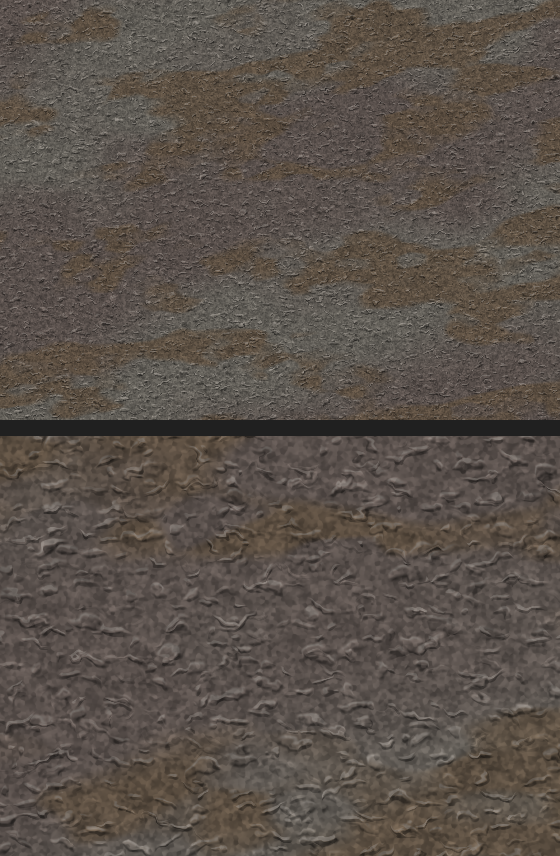
Top, the full canvas; bottom, a detail of the centre.
Give the GLSL for this texture, as a Shadertoy shader.

```glsl
const float TAU = 6.2831853;
const vec3 GREY_STONE = vec3(0.388, 0.375, 0.350);
const vec3 MAUVE_STONE = vec3(0.352, 0.316, 0.300);
const vec3 RUST = vec3(0.365, 0.308, 0.248);
const vec2 TO_LIGHT = vec2(-0.0008, 0.0024);

vec2 hash2(vec2 p) {
    vec3 q = fract(p.xyx * vec3(0.1031, 0.1030, 0.0973));
    q += dot(q, q.yzx + 33.33);
    return fract((q.xx + q.yz) * q.zy);
}

mat2 rotation(float angle) {
    float c = cos(angle), s = sin(angle);
    return mat2(c, s, -s, c);
}

// Cellular noise whose cell tones melt into each other, 0 to 1
float softCells(vec2 p) {
    vec2 cell = floor(p);
    float total = 0.0, weights = 0.0;
    for (int y = -1; y <= 1; y++)
    for (int x = -1; x <= 1; x++) {
        vec2 id = cell + vec2(x, y);
        vec2 d = p - id - hash2(id);
        float w = exp(-6.0 * dot(d, d));
        total += w * hash2(id + 57.3).x;
        weights += w;
    }
    return total / weights;
}

// One layer of tilted chips: x = height, y = tone shift
vec2 chipLayer(vec2 p, float scale, float thickness, float seed) {
    vec2 stretch = vec2(1.0, 1.8);
    vec2 grid = p * scale * stretch + seed;
    vec2 cell = floor(grid);
    vec2 result = vec2(0.0);
    for (int y = -1; y <= 1; y++)
    for (int x = -1; x <= 1; x++) {
        vec2 id = cell + vec2(x, y);
        vec2 shape = hash2(id + 31.7);
        vec2 look = hash2(id + 83.1);
        vec2 d = (grid - id - hash2(id)) / stretch;
        d = rotation((look.x - 0.55) * 1.1) * d;
        d.y += 0.5 * (shape.y - 0.5) * d.x * d.x / 0.3;
        vec2 size = vec2(mix(0.16, 0.48, shape.x),
                         mix(0.06, 0.17, shape.y) * thickness);
        float mask = smoothstep(0.0, 0.55, 1.0 - length(d / size));
        float strength = smoothstep(0.1, 0.8, look.y);
        result.x = max(result.x, mask * strength);
        result.y += mask * (fract(look.y * 7.3) - 0.45);
    }
    return result;
}

// Broad chips, small chips and thin splinters
vec2 chips(vec2 p) {
    return chipLayer(p, 27.0, 1.0, 3.0)
         + 0.8 * chipLayer(p, 43.0, 1.0, 71.0)
         + 0.7 * chipLayer(p, 33.0, 0.5, 137.0);
}

// Wide drifting bands with rusty streaks
vec3 stoneTint(vec2 p) {
    float drift = 0.07 * sin(5.1 * p.x + 2.3 * p.y) + 0.05 * sin(9.7 * p.x - 6.0 * p.y + 1.0);
    float band = cos(TAU * (1.356 * p.y - 0.508 * p.x + 0.076 + drift));
    float cloud = softCells(p * vec2(5.0, 9.0) + 11.0) - 0.5;
    float greyness = smoothstep(-0.9, 1.1, band + 1.3 * cloud);
    vec3 tint = mix(MAUVE_STONE, GREY_STONE, greyness);

    vec2 streak = rotation(-0.12) * p;
    float rust = 0.65 * softCells(streak * vec2(5.0, 14.0) + 40.0)
               + 0.35 * softCells(streak * vec2(17.0, 40.0) + 90.0);
    return mix(tint, RUST, 0.85 * smoothstep(0.5, 0.72, rust));
}

void mainImage(out vec4 fragColor, in vec2 fragCoord) {
    vec2 p = fragCoord / iResolution.y;

    // Ragged chip outlines
    vec2 fray = vec2(softCells(p * 120.0), softCells(p * 120.0 + 200.0)) - 0.5;
    vec2 q = p + fray * vec2(0.010, 0.006);

    // Raised chips lit from above
    vec2 chip = chips(q);
    float relief = clamp(chip.x - chips(q + TO_LIGHT).x, -0.9, 0.9);

    // Sandy ground
    float sand = softCells(p * 330.0) - 0.5;
    float grit = softCells(p * vec2(110.0, 160.0) + 19.0) - 0.5;

    float light = 0.98 + 0.40 * relief + 0.20 * chip.y + 0.34 * sand + 0.22 * grit;
    vec3 color = stoneTint(p) * light;

    // Pale dust on the brightest edges
    float dust = smoothstep(0.2, 0.8, relief);
    color = mix(color, vec3(dot(color, vec3(0.333))) * vec3(1.05, 1.01, 0.97), 0.6 * dust);
    fragColor = vec4(clamp(color, 0.0, 1.0), 1.0);
}
```
